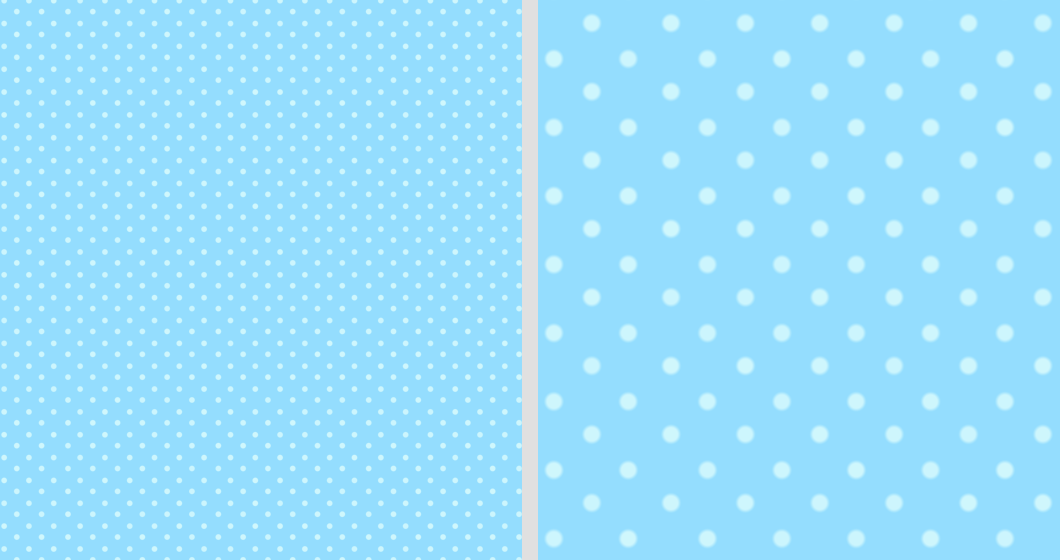
Left, the full canvas; right, a detail of the centre.
Give the GLSL for this pattern, as a Shadertoy shader.

```glsl
// Pale polka dots on sky blue: two interleaved grids of small soft discs.
// Columns come in groups of six with a slightly wider gap between groups;
// each disc has a faint hashed change of strength. Units: canvas height = 1.

const vec3 SKY_BLUE = vec3(0.580, 0.868, 0.996);
const vec3 PALE_AQUA = vec3(0.815, 0.968, 0.990);

const float COLUMN_STEP = 0.04427;   // between dots inside a group
const float GROUP_WIDTH = 0.26850;   // six dots and the wider gap
const float GROUP_DOTS = 6.0;
const float ROW_STEP = 0.040795;
const float DOT_RADIUS = 0.0050;
const float EDGE_SOFTNESS = 0.0014;
const float STRENGTH_VARIATION = 0.08;

float hash(vec2 cell) {
    return fract(sin(dot(cell, vec2(127.1, 311.7))) * 43758.5453);
}

// Coverage of a soft disc centred on the local origin
float softDisc(vec2 offset, float radius, float softness) {
    return 1.0 - smoothstep(radius - softness, radius + softness, length(offset));
}

// One grid of dots, with a dot centred at the given origin
float dotGrid(vec2 p, vec2 origin, float softness) {
    vec2 q = p - origin + 0.5 * vec2(COLUMN_STEP, ROW_STEP);
    float group = floor(q.x / GROUP_WIDTH);
    float along = q.x - group * GROUP_WIDTH;
    float column = min(floor(along / COLUMN_STEP), GROUP_DOTS - 1.0);
    float row = floor(q.y / ROW_STEP);

    vec2 center = (vec2(column, row) + 0.5) * vec2(COLUMN_STEP, ROW_STEP);
    vec2 cell = vec2(group * GROUP_DOTS + column, row);
    float strength = 1.0 - STRENGTH_VARIATION * hash(cell + origin);
    return strength * softDisc(vec2(along, q.y) - center, DOT_RADIUS, softness);
}

void mainImage(out vec4 fragColor, in vec2 fragCoord) {
    vec2 p = fragCoord / iResolution.y;
    float softness = max(EDGE_SOFTNESS, 0.7 / iResolution.y);

    // The second grid sits between the rows and columns of the first
    float dots = max(dotGrid(p, vec2(0.1214, 0.0002), softness),
                     dotGrid(p, vec2(0.1431, 0.0197), softness));

    fragColor = vec4(mix(SKY_BLUE, PALE_AQUA, dots), 1.0);
}
```
